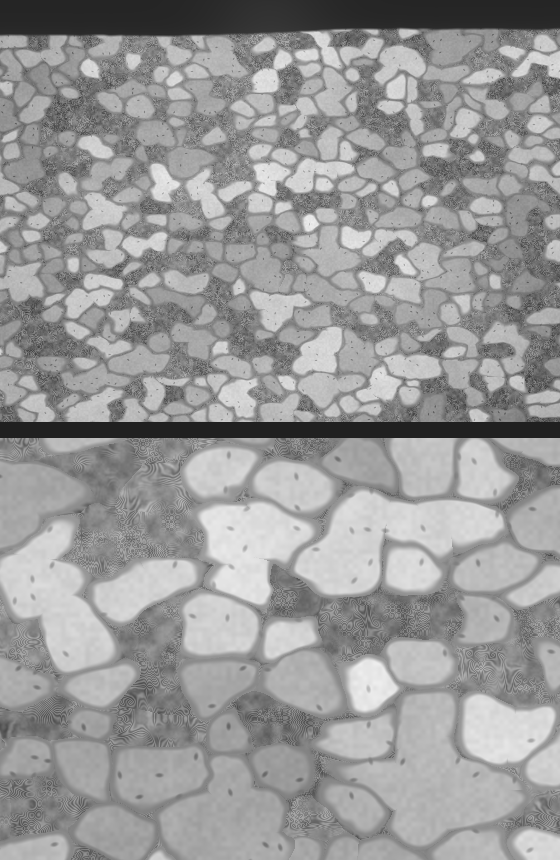
Top, the full canvas; bottom, a detail of the centre.
Give the GLSL for this texture, as a Shadertoy shader.

```glsl
const float GRAIN = 0.043;            // small grain size, canvas heights
const vec2 STRETCH = vec2(0.86, 1.12); // grains lie slightly flat
const float CLUSTER = 2.1;            // large grain size, in small grains
const float DARK_SHARE = 0.27;
const float CLUSTER_SHARE = 0.58;     // share of cells joined to large grains
const float ROUNDING = 9.0;           // higher is sharper corners
const float LINE = 0.075;             // boundary width, in small grains
const float LAMELLA = 0.0085;         // stripe period in dark grains
const float SPECK = 0.014;            // spacing of inclusions
const float EDGE = 0.914;             // height of the specimen edge
const float MOUNT_TONE = 0.145;
const float LINE_TONE = 0.47;
const float DARK_TONE = 0.475;
const float LIGHT_MIN = 0.585;
const float LIGHT_MAX = 0.835;

float hash(vec2 p) {
    vec3 q = fract(vec3(p.xyx) * 0.1031);
    q += dot(q, q.yzx + 33.33);
    return fract((q.x + q.y) * q.z);
}

vec2 hash2(vec2 p) {
    return vec2(hash(p + 17.3), hash(p + 71.9));
}

float noise(vec2 p) {
    vec2 i = floor(p), f = fract(p);
    f = f * f * (3.0 - 2.0 * f);
    return mix(mix(hash(i), hash(i + vec2(1, 0)), f.x),
               mix(hash(i + vec2(0, 1)), hash(i + vec2(1, 1)), f.x), f.y);
}

float fbm(vec2 p) {
    return 0.55 * noise(p) + 0.3 * noise(p * 2.1 + 5.0) + 0.15 * noise(p * 4.3 + 9.0);
}

vec2 site(vec2 cell) {
    return cell + 0.5 + 0.86 * (hash2(cell) - 0.5);
}

vec2 nearestCell(vec2 p) {
    vec2 base = floor(p), best = base;
    float bestDist = 1e3;
    for (int j = -1; j <= 1; j++)
    for (int i = -1; i <= 1; i++) {
        vec2 cell = base + vec2(i, j);
        float d = distance(p, site(cell));
        if (d < bestDist) { bestDist = d; best = cell; }
    }
    return best;
}

// -1 for dark constituent, 1..2 for joined grains, 3..4 for single grains
float grainId(vec2 cell) {
    float kind = hash(cell + 203.7);
    if (kind < DARK_SHARE) return -1.0;
    if (kind < DARK_SHARE + CLUSTER_SHARE)
        return 1.0 + hash(nearestCell(site(cell) / CLUSTER + 40.0) + 311.0);
    return 3.0 + hash(cell + 127.0);
}

// Rounded distance from p to the boundary of its grain
float boundary(vec2 p, vec2 home, float id) {
    vec2 a = site(home);
    float sum = 1e-6;
    for (int j = -2; j <= 2; j++)
    for (int i = -2; i <= 2; i++) {
        vec2 cell = home + vec2(i, j);
        if (abs(grainId(cell) - id) < 1e-5) continue;
        vec2 b = site(cell);
        sum += exp(-ROUNDING * dot(p - 0.5 * (a + b), normalize(a - b)));
    }
    return -log(sum) / ROUNDING;
}

float lamellae(vec2 p, vec2 cell) {
    float angle = 6.283 * hash(cell + 53.0) + 1.6 * (noise(p * 45.0) - 0.5);
    vec2 dir = vec2(cos(angle), sin(angle));
    float phase = dot(p, dir) / LAMELLA + 2.2 * fbm(p * 75.0);
    float stripes = sin(6.283 * phase) * smoothstep(0.2, 0.7, noise(p * 85.0 + 3.0));
    return DARK_TONE + 0.085 * stripes + 0.26 * (fbm(p * 130.0) - 0.5)
         + 0.1 * (hash(cell + 91.0) - 0.5);
}

float specks(vec2 p) {
    vec2 cell = floor(p / SPECK);
    vec2 d = p - (cell + 0.3 + 0.4 * hash2(cell)) * SPECK;
    float angle = 6.283 * hash(cell + 7.0);
    d = mat2(cos(angle), -sin(angle), sin(angle), cos(angle)) * d;
    float size = length(d * vec2(0.55, 1.0));
    return step(hash(cell + 29.0), 0.17) * (1.0 - smoothstep(0.0005, 0.0025, size));
}

void mainImage(out vec4 fragColor, in vec2 fragCoord) {
    vec2 p = fragCoord / iResolution.y;
    vec2 uv = fragCoord / iResolution.xy;
    float pixel = 1.0 / iResolution.y;

    // Grain layout
    vec2 q = p * STRETCH / GRAIN + 30.0;
    q += 0.5 * (vec2(noise(q * 1.1), noise(q * 1.1 + 60.0)) - 0.5);
    q += 0.14 * (vec2(noise(q * 3.5), noise(q * 3.5 + 80.0)) - 0.5);
    vec2 home = nearestCell(q);
    float id = grainId(home);
    float dark = lamellae(p, home);
    float tone = dark;

    // Light grains with thin boundaries and dark corners
    if (id > 0.0) {
        float rim = boundary(q, home, id);
        float aa = pixel / GRAIN;
        float level = hash(vec2(id * 91.7, 4.0));
        float light = mix(LIGHT_MIN, LIGHT_MAX, level) + (id > 3.0 ? 0.035 : 0.0);
        light += 0.07 * (fbm(p * 38.0) - 0.5) + 0.05 * (noise(p * 260.0) - 0.5);
        light -= 0.2 * specks(p);
        float line = 1.0 - smoothstep(0.0, LINE + aa, rim);
        light = mix(light, LINE_TONE, 0.75 * line);
        tone = mix(dark, light, smoothstep(-0.06 - aa, -0.02 + aa, rim));
    }

    // Uneven lighting
    tone += 0.13 * (fbm(p * 3.2 + 12.0) - 0.5);
    tone += 0.035 - 0.2 * dot(uv - 0.5, uv - 0.5);

    // Dark mount above the specimen edge
    float edge = EDGE + 0.015 * smoothstep(0.35, 0.65, uv.x)
               + 0.006 * (fbm(vec2(p.x * 18.0, 2.0)) - 0.5);
    float haze = exp(-90.0 * dot(uv - vec2(0.48, 0.95), uv - vec2(0.48, 0.95)));
    float mount = MOUNT_TONE + 0.05 * haze + 0.03 * exp(-(p.y - edge) / 0.02);
    tone = mix(tone, mount, smoothstep(-0.003, 0.003 + pixel, p.y - edge));

    fragColor = vec4(vec3(clamp(tone, 0.0, 1.0)), 1.0);
}
```
